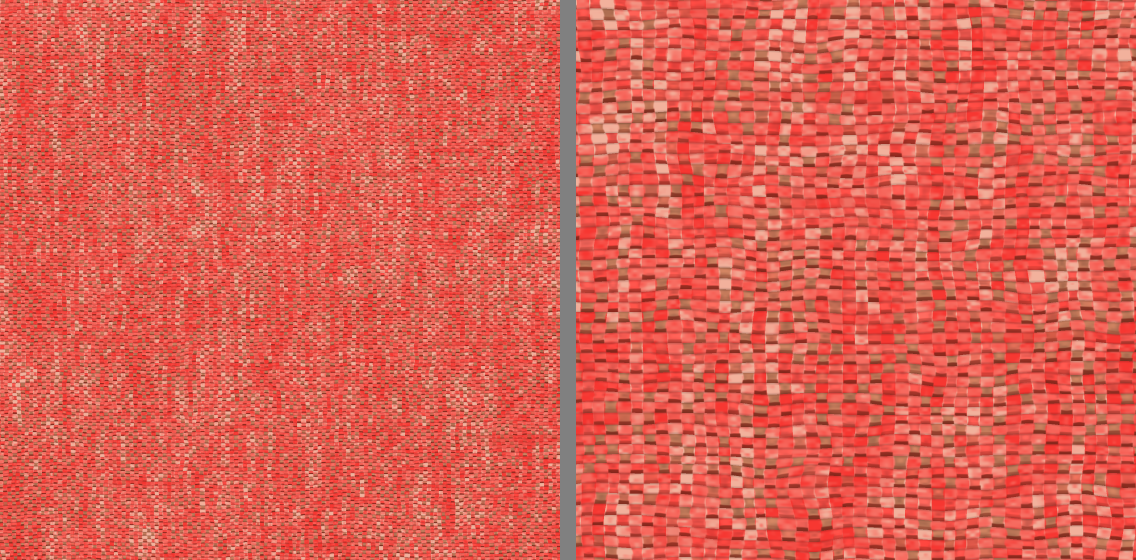
Left, the full canvas; right, a detail of the centre.
A Shadertoy shader for this texture:

```glsl
// Coral linen: a plain weave of pink vertical warp and red or tan horizontal weft.
// Noise stretched along each thread gives streaks, slubs and worn patches;
// small dark gaps sit below the weft crossings. Supersampled for smooth edges.

#define THREADS vec2(134.0, 162.0)
#define SAMPLES 3
#define WOBBLE 0.0040
#define JITTER 0.55
#define GAP_DEPTH 0.80
#define TAN_SHARE 0.46
#define RED vec3(0.95, 0.21, 0.19)
#define SALMON vec3(0.95, 0.42, 0.375)
#define PALE vec3(0.93, 0.68, 0.60)
#define TAN vec3(0.73, 0.46, 0.34)
#define GAP vec3(0.45, 0.13, 0.08)

float hash(vec2 p) {
    vec3 q = fract(vec3(p.xyx) * vec3(0.1031, 0.1030, 0.0973));
    q += dot(q, q.yzx + 33.33);
    return fract((q.x + q.y) * q.z);
}

float noise(vec2 p) {
    vec2 cell = floor(p), f = fract(p);
    f = f * f * (3.0 - 2.0 * f);
    float low = mix(hash(cell), hash(cell + vec2(1, 0)), f.x);
    float high = mix(hash(cell + vec2(0, 1)), hash(cell + vec2(1, 1)), f.x);
    return mix(low, high, f.y);
}

vec3 linen(vec2 uv) {
    // Thread grid, bent broadly and jittered finely
    vec2 bend = vec2(noise(uv * vec2(9.0, 13.0)), noise(uv * vec2(11.0, 8.0) + 40.0)) - 0.5;
    vec2 jitter = vec2(noise(uv * vec2(60.0, 45.0) + 11.0), noise(uv * vec2(38.0, 75.0) + 83.0)) - 0.5;
    vec2 grid = (uv + WOBBLE * bend + 1.0) * THREADS + JITTER * jitter;
    vec2 id = floor(grid), f = fract(grid) - 0.5;
    float grain = hash(id);
    float fibre = noise(grid * vec2(2.0, 3.0) + 70.0) - 0.5;
    float patchTone = noise(uv * vec2(5.0, 9.0) + 17.0) - 0.5;

    // Warp: tone varies along each thread and over bands of threads
    float tone = 0.49 + 0.40 * (noise(vec2(id.x, uv.y * 14.0)) - 0.5)
        + 0.22 * (noise(uv * vec2(60.0, 6.0) + 5.0) - 0.5)
        + 0.46 * (grain - 0.5) + 0.36 * fibre - 0.10 * patchTone;
    float slub = smoothstep(0.78, 0.93, noise(vec2(id.x * 0.6, uv.y * 24.0) + 90.0))
        * smoothstep(0.50, 0.75, noise(uv * vec2(14.0, 9.0) + 60.0));
    tone += 0.5 * slub;
    vec3 warp = mix(RED, SALMON, smoothstep(0.10, 0.58, tone));
    warp = mix(warp, PALE, smoothstep(0.53, 0.88, tone));

    // Weft: red thread with tan crossings
    float tanTone = hash(id + 31.0) + 0.26 * patchTone
        + 0.36 * (noise(vec2(uv.x * 12.0, id.y)) - 0.5);
    vec3 weft = mix(RED, SALMON, 0.25 + 0.6 * grain);
    weft = mix(weft, TAN, smoothstep(0.85 - TAN_SHARE, 1.2 - TAN_SHARE, tanTone));
    weft *= 1.0 + 0.25 * fibre;

    // Alternate crossings; warp ovals bulge over the sides of each weft cell
    float weftOver = mod(id.x + id.y, 2.0);
    float side = 0.46 - 0.10 * cos(3.14159 * f.y);
    float weftShape = weftOver * (1.0 - smoothstep(side - 0.06, side + 0.10, abs(f.x)));
    vec3 colour = mix(warp, weft, weftShape);

    // Soft furrow between rows
    colour *= 1.02 - 0.16 * smoothstep(0.28, 0.5, abs(f.y));

    // Dark gap under each weft crossing, uneven in depth and width
    float depth = clamp(0.25 + 0.95 * hash(id + 57.0) + 0.3 * patchTone, 0.0, 1.0);
    float gapWidth = 1.0 - smoothstep(0.40, 0.52, abs(f.x));
    float gap = weftOver * gapWidth * smoothstep(0.08, 0.26, -f.y + 0.12 * fibre)
        * depth * (1.0 - 0.7 * slub);
    colour = mix(colour, GAP, GAP_DEPTH * gap);

    // Saturated weft streaks, each one or two threads thick
    float streak = smoothstep(0.76, 0.92, noise(vec2(uv.x * 10.0, id.y * 0.7) + 23.0));
    streak *= 0.35 + 0.65 * grain;
    return mix(colour, RED * vec3(0.97, 0.75, 0.75), 0.5 * streak * (1.0 - 0.6 * gap));
}

void mainImage(out vec4 fragColor, in vec2 fragCoord) {
    vec3 sum = vec3(0.0);
    for (int y = 0; y < SAMPLES; y++)
        for (int x = 0; x < SAMPLES; x++) {
            vec2 offset = (vec2(x, y) + 0.5) / float(SAMPLES) - 0.5;
            sum += linen((fragCoord + offset) / iResolution.y);
        }
    fragColor = vec4(sum / float(SAMPLES * SAMPLES), 1.0);
}
```
